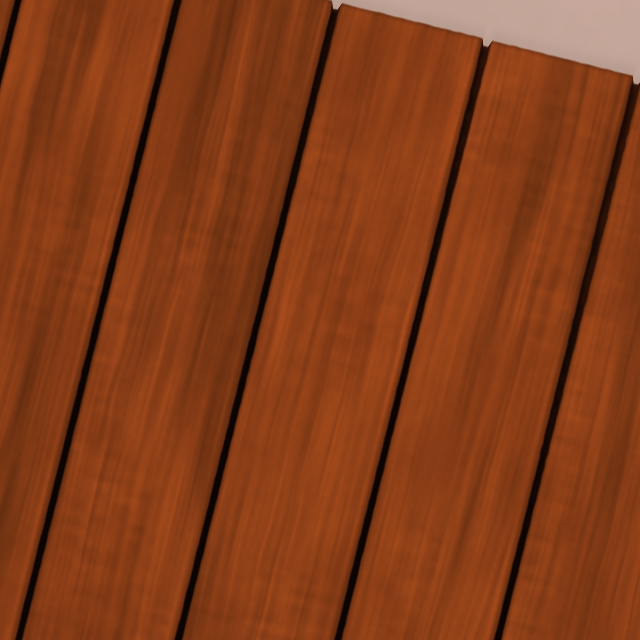
This texture is drawn by a three.js fragment shader. Its source:

```glsl
// Slanted reddish-brown deck boards with dark gaps, their square ends against a pale wall.
// Board coordinates come from a shear and its perpendicular; stretched value noise
// makes the grain, and each board takes its own tone and noise offset.

varying vec2 vUv;

// Layout, in canvas units
const float SLANT = 0.249;        // sideways drift per unit of height
const float PITCH = 0.2495;       // horizontal distance between gaps
const float FIRST_GAP = 0.029;    // gap position on the bottom edge
const float GAP_HALF = 0.0054;
const float BOARD_END = 1.128;    // end line, measured along the boards
const float NOTCH = 0.012;        // depth of the pale notch at each gap
const float SOFT = 0.0022;        // edge softness

// Colours
const vec3 WOOD_LIGHT = vec3(0.585, 0.262, 0.098);
const vec3 WOOD_MID   = vec3(0.530, 0.234, 0.084);
const vec3 WOOD_DARK  = vec3(0.375, 0.170, 0.060);
const vec3 EDGE_BROWN = vec3(0.300, 0.130, 0.045);
const vec3 GAP_BROWN  = vec3(0.190, 0.072, 0.022);
const vec3 GAP_BLACK  = vec3(0.045, 0.014, 0.006);
const vec3 WALL       = vec3(0.775, 0.655, 0.605);

// Grain strengths
const float STREAK_AMOUNT = 0.55;
const float FIBRE_AMOUNT = 0.13;
const float RIPPLE_AMOUNT = 0.10;
const float TONE_AMOUNT = 0.06;

float hash(vec2 p) {
  return fract(sin(dot(p, vec2(127.1, 311.7))) * 43758.5453);
}

float noise(vec2 p) {
  vec2 i = floor(p), f = fract(p);
  f = f * f * (3.0 - 2.0 * f);
  return mix(mix(hash(i), hash(i + vec2(1.0, 0.0)), f.x),
             mix(hash(i + vec2(0.0, 1.0)), hash(i + vec2(1.0, 1.0)), f.x), f.y);
}

float fbm(vec2 p) {
  float sum = 0.0, amp = 0.5;
  for (int i = 0; i < 4; i++) {
    sum += amp * noise(p);
    p = p * 2.03 + 17.3;
    amp *= 0.5;
  }
  return sum / 0.9375;
}

// q.x runs across the board, q.y along it
vec3 woodColor(vec2 q, float board) {
  vec2 p = q + vec2(board * 3.71, board * 5.13);
  p.x += 0.022 * (noise(p * vec2(7.0, 2.6)) - 0.5);
  p.x += 0.004 * (noise(p * vec2(20.0, 14.0)) - 0.5);

  // Broad dark streaks and arched growth bands
  float streak = smoothstep(0.46, 0.78, fbm(p * vec2(26.0, 1.7)));
  float rings = 0.5 + 0.5 * sin(p.x * 110.0 + 9.0 * noise(p * vec2(9.0, 2.2)));
  float figure = smoothstep(0.45, 0.75, noise(p * vec2(10.0, 3.2) + 31.0));
  float cloud = fbm(p * vec2(9.0, 5.0) + 8.0);

  // Fine fibres and faint ripples across the grain
  float fibre = noise(p * vec2(210.0, 7.0)) + noise(p * vec2(110.0, 4.0)) - 1.0;
  float ripple = noise(p * vec2(28.0, 75.0) + 5.0) - 0.5;
  float rippleMask = smoothstep(0.4, 0.75, noise(p * vec2(8.0, 4.0) + 60.0));

  vec3 color = mix(WOOD_MID, WOOD_LIGHT, smoothstep(0.3, 0.7, cloud));
  color = mix(color, WOOD_DARK, STREAK_AMOUNT * streak + 0.20 * rings * figure);
  float shade = 1.0 + FIBRE_AMOUNT * fibre + RIPPLE_AMOUNT * ripple * rippleMask;
  shade += 0.035 * (noise(p * 130.0) - 0.5);
  shade += TONE_AMOUNT * (hash(vec2(board, 4.0)) - 0.5);
  return color * shade;
}

void main() {
  float across = vUv.x - SLANT * vUv.y - FIRST_GAP;
  float along = vUv.y + SLANT * vUv.x;
  float gapIndex = floor(across / PITCH + 0.5);
  float side = across - gapIndex * PITCH;      // signed distance to nearest gap
  float board = floor(across / PITCH);

  vec3 color = woodColor(vec2(across, along), board);

  // Worn shading on the board edges, heavier left of each gap
  float rough = noise(vec2(gapIndex * 9.0 + side * 90.0, along * 75.0)) - 0.5;
  float leftEdge = smoothstep(-0.019, -0.004, side) * step(side, 0.0);
  float rightEdge = smoothstep(0.013, 0.004, side) * step(0.0, side);
  color = mix(color, EDGE_BROWN, 0.62 * leftEdge + 0.60 * rightEdge);
  float lip = exp(-pow((side + 0.017) / 0.004, 2.0));
  color *= 1.0 + 0.07 * lip;

  // Gaps: black at lower left, brown and wider toward the upper right
  float lit = smoothstep(0.75, 1.65, vUv.x + 0.7 * vUv.y + 0.15 * rough);
  float halfWidth = GAP_HALF + 0.0016 * lit + 0.0012 * rough;
  float gap = 1.0 - smoothstep(halfWidth - SOFT, halfWidth + SOFT, abs(side));
  float brownSide = smoothstep(-0.005, 0.004, side + 0.004 * rough);
  vec3 gapColor = mix(GAP_BLACK, GAP_BROWN, lit * (0.45 + 0.55 * brownSide));
  color = mix(color, gapColor, gap);

  // Pale wall beyond the board ends, dipping into each gap
  float dip = NOTCH * (1.0 - smoothstep(0.003, 0.009, abs(side)));
  float past = along - BOARD_END + dip + 0.0012 * (noise(vec2(across * 90.0, 2.0)) - 0.5);
  float endShade = smoothstep(-0.009, 0.0, past);
  color = mix(color, EDGE_BROWN, 0.35 * endShade);
  vec3 wall = WALL * (0.99 + 0.04 * (fbm(vUv * 18.0) - 0.5));
  wall *= 1.0 - 0.05 * (1.0 - smoothstep(0.0, 0.03, past));
  color = mix(color, wall, smoothstep(-SOFT, SOFT, past));

  gl_FragColor = vec4(color, 1.0);
}
```
